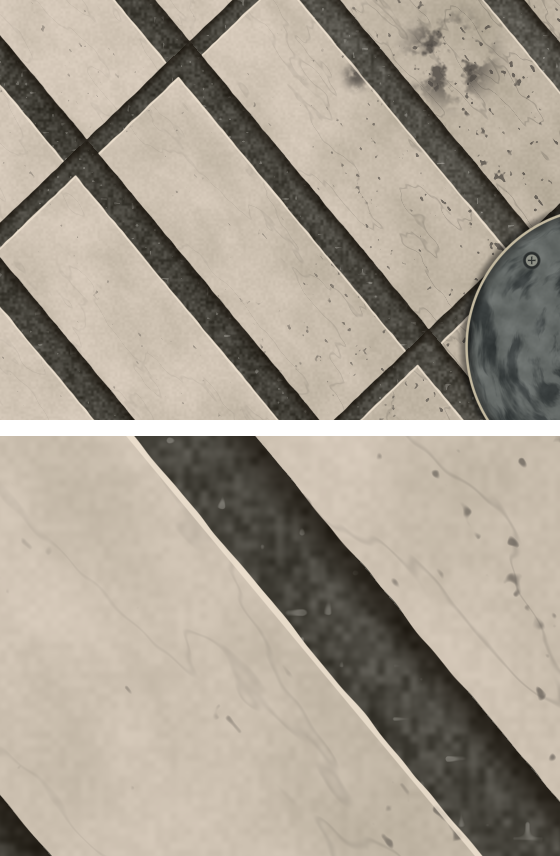
Top, the full canvas; bottom, a detail of the centre.
Write a Shadertoy shader that draws this texture.

```glsl
// Slanted stack of long pale stone tiles with wide dark joints and a metal disc.
// A skewed lattice gives each tile its box distance; layered value noise adds
// stone mottling, flecks, gritty joints and brushed wear on the metal.
#define ORIGIN vec2(0.234, 0.635)       // left corner of one tile
#define STEP_LONG vec2(0.5694, -0.6858) // lattice step along a tile
#define STEP_WIDE vec2(0.2448, 0.2344)  // lattice step across a tile
#define TILE_FILL vec2(0.952, 0.78)     // part of each step covered by tile
#define EDGE_GLINT 0.0045
#define DISC_CENTER vec2(1.441, 0.175)
#define DISC_RADIUS 0.333
#define SCREW_CENTER vec2(1.266, 0.380)

const vec3 STONE_LIGHT = vec3(0.84, 0.79, 0.73);
const vec3 STONE_DARK = vec3(0.70, 0.66, 0.59);
const vec3 FLECK = vec3(0.30, 0.28, 0.26);
const vec3 GLINT = vec3(0.95, 0.90, 0.83);
const vec3 JOINT = vec3(0.27, 0.26, 0.23);
const vec3 JOINT_SHADOW = vec3(0.14, 0.12, 0.09);
const vec3 METAL = vec3(0.40, 0.42, 0.41);
const vec3 METAL_DARK = vec3(0.23, 0.25, 0.25);
const vec3 RIM = vec3(0.77, 0.73, 0.63);

float hash(vec2 p) {
    vec3 q = fract(p.xyx * 0.1031);
    q += dot(q, q.yzx + 33.33);
    return fract((q.x + q.y) * q.z);
}

float noise(vec2 p) {
    vec2 i = floor(p), f = fract(p);
    f = f * f * (3.0 - 2.0 * f);
    return mix(mix(hash(i), hash(i + vec2(1, 0)), f.x),
               mix(hash(i + vec2(0, 1)), hash(i + vec2(1, 1)), f.x), f.y);
}

float fbm(vec2 p) {
    float sum = 0.0, amp = 0.533;
    for (int i = 0; i < 4; i++) {
        sum += amp * noise(p);
        p = mat2(1.6, 1.2, -1.2, 1.6) * p + 7.3;
        amp *= 0.5;
    }
    return sum;
}

// Distance-like falloff around a point, 1 at its middle
float spot(vec2 p, vec2 center, float radius) {
    return 1.0 - smoothstep(0.0, radius, length(p - center));
}

vec3 stone(vec2 p, vec2 local, vec2 id) {
    vec2 s = local + id * 3.7 + 20.0;
    float grime = smoothstep(0.45, 1.25, p.x + 0.15 * (fbm(p * 5.0) - 0.5));
    float tone = 0.14 + 0.5 * grime + 0.9 * (fbm(s * vec2(9.0, 14.0)) - 0.5)
               + 0.2 * (hash(id + 40.0) - 0.5);
    vec3 col = mix(STONE_LIGHT, STONE_DARK, clamp(tone, 0.0, 1.25));
    col += 0.035 * (noise(p * 170.0) - 0.5);

    // Hairline veins running along the tile
    float vein = abs(fbm(s * vec2(5.0, 16.0) + 3.0) - 0.5);
    col *= 1.0 - (0.04 + 0.09 * grime) * (1.0 - smoothstep(0.0, 0.022, vein));

    // Pits and smudges, denser in the grimy area
    float pits = 0.72 * noise(s * vec2(48.0, 85.0)) + 0.28 * noise(s * 150.0);
    float patches = smoothstep(0.35, 0.65, fbm(s * 7.0 + 11.0));
    float limit = 0.86 - 0.14 * grime * (0.35 + 0.65 * patches);
    col = mix(col, FLECK, (0.35 + 0.4 * grime) * smoothstep(limit, limit + 0.1, pits));
    float stain = spot(p, vec2(1.07, 0.86), 0.15) + 0.7 * spot(p, vec2(0.85, 0.82), 0.05);
    stain *= smoothstep(0.46, 0.66, fbm(p * 24.0));
    return mix(col, FLECK, clamp(1.3 * stain, 0.0, 0.8));
}

vec3 joint(vec2 p, vec2 beyond, vec2 local) {
    float grit = 0.13 * (noise(p * 150.0) - 0.5) + 0.14 * (fbm(p * 35.0) - 0.5);
    vec3 col = JOINT + grit + 0.07 * smoothstep(0.7, 1.6, p.x + 0.5 * p.y);
    col += 0.16 * smoothstep(0.88, 0.96, noise(p * 95.0));
    float longShade = local.y < 0.0 ? 1.0 - smoothstep(0.0, 0.032, beyond.y) : 0.0;
    float endShade = local.x > 0.0 ? 1.0 - smoothstep(0.0, 0.021, beyond.x) : 0.0;
    longShade *= step(0.0, beyond.y);
    endShade *= step(0.0, beyond.x);
    return mix(col, JOINT_SHADOW + 0.4 * grit, 0.9 * max(longShade, endShade));
}

vec3 metal(vec2 p, float px) {
    vec2 v = p - DISC_CENTER;
    float r = length(v), inner = DISC_RADIUS - r;
    float swirl = fbm(vec2(r * 42.0 + 3.0 * fbm(p * 6.0), atan(v.y, -v.x) * 3.0));
    vec3 col = mix(METAL_DARK, METAL, smoothstep(0.28, 0.58, swirl));
    col += 0.16 * (fbm(p * 28.0) - 0.5);
    col *= 1.0 - 0.35 * (1.0 - smoothstep(0.006, 0.03, inner));

    // Screw head with a cross slot
    vec2 w = p - SCREW_CENTER;
    float head = length(w);
    col = mix(METAL_DARK * 0.7, col, smoothstep(0.018, 0.023, head));
    col = mix(vec3(0.56, 0.57, 0.53), col, smoothstep(0.014 - px, 0.014 + px, head));
    float slot = max(min(abs(w.x), abs(w.y)) - 0.0015, head - 0.009);
    col = mix(METAL_DARK * 0.7, col, smoothstep(-px, px, slot));
    return mix(RIM, col, smoothstep(0.006 - px, 0.006 + px, inner));
}

void mainImage(out vec4 fragColor, in vec2 fragCoord) {
    vec2 p = fragCoord / iResolution.y;
    float px = 0.8 / iResolution.y;

    // Lattice cell and position measured from the tile middle
    mat2 lattice = mat2(STEP_LONG, STEP_WIDE);
    vec2 size = abs(determinant(lattice)) / vec2(length(STEP_WIDE), length(STEP_LONG));
    vec2 grid = inverse(lattice) * (p - ORIGIN) - 0.5 * TILE_FILL;
    vec2 id = floor(grid + 0.5);
    vec2 local = (grid - id) * size;
    vec2 beyond = abs(local) - 0.5 * TILE_FILL * size;
    float d = length(max(beyond + 0.003, 0.0)) + min(max(beyond.x, beyond.y) + 0.003, 0.0) - 0.003;
    d += 0.0025 * (noise(p * 45.0) - 0.5);

    // Tile with lit upper edges over the joint
    vec3 face = stone(p, local, id);
    float lit = max(local.y > 0.0 ? beyond.y : -1.0, local.x < 0.0 ? beyond.x : -1.0);
    face = mix(face, GLINT, 0.75 * smoothstep(-EDGE_GLINT - px, -EDGE_GLINT + px, lit));
    vec3 col = mix(face, joint(p, beyond, local), smoothstep(-px, px, d));

    // Disc and its contact shadow
    float disc = length(p - DISC_CENTER) - DISC_RADIUS;
    col *= 1.0 - 0.45 * (1.0 - smoothstep(0.0, 0.022, disc));
    col = mix(metal(p, px), col, smoothstep(-px, px, disc));
    fragColor = vec4(clamp(col, 0.0, 1.0), 1.0);
}
```
